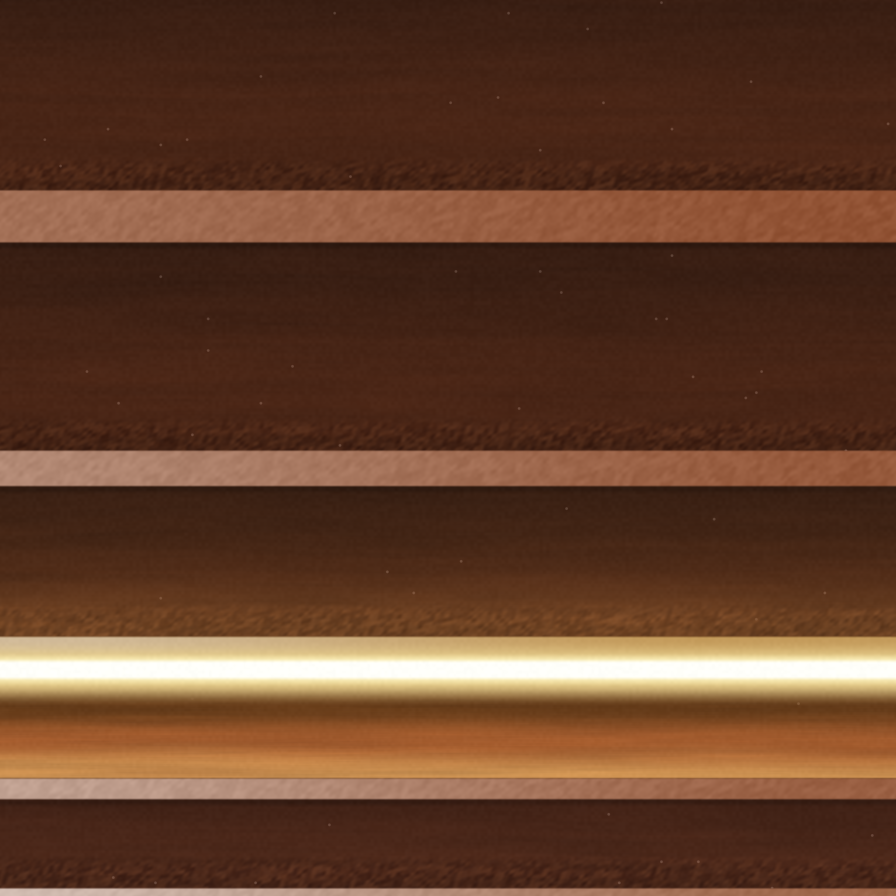
Reproduce this texture procedurally as a WebGL 2 fragment shader.

```glsl
#version 300 es
precision highp float;
uniform vec2 u_resolution;
out vec4 fragColor;

float hash(vec2 p) {
  p = fract(p * vec2(0.1031, 0.1137));
  p += dot(p, p.yx + 33.33);
  return fract((p.x + p.y) * p.x * 17.0);
}

float noise(vec2 p) {
  vec2 i = floor(p), f = fract(p);
  f = f * f * (3.0 - 2.0 * f);
  return mix(mix(hash(i), hash(i + vec2(1, 0)), f.x),
             mix(hash(i + vec2(0, 1)), hash(i + vec2(1, 1)), f.x), f.y);
}

float fbm(vec2 p) {
  float sum = 0.0, amp = 0.5;
  for (int i = 0; i < 4; i++) {
    sum += amp * noise(p);
    p = p * 2.03 + 17.0;
    amp *= 0.5;
  }
  return sum;
}

// Soft-edged interval
float band(float v, float lo, float hi, float soft) {
  return smoothstep(lo - soft, lo + soft, v) * (1.0 - smoothstep(hi - soft, hi + soft, v));
}

// Dark board: shaded top, warmer foot, rough speckled lower rim
vec3 board(vec2 p, float top, float foot, vec3 shade, vec3 warm) {
  float s = clamp((p.y - top) / (foot - top), 0.0, 1.0);
  vec3 col = mix(shade, warm, smoothstep(0.0, 0.75, s));
  float rim = smoothstep(foot - 0.042, foot - 0.02, p.y);
  float rough = noise(p * vec2(190.0, 230.0) + p.yx * 60.0) - 0.5;
  col *= 1.0 - 0.1 * rim * smoothstep(foot - 0.025, foot, p.y);
  return col + vec3(0.11, 0.075, 0.045) * rough * rim;
}

// Lit edge: pale at the left, reddish brown at the right
vec3 lip(vec2 p, vec3 pale, vec3 tan_) {
  float grain = noise(p * vec2(150.0, 170.0) + p.yx * 50.0) - 0.5;
  return mix(pale, tan_, smoothstep(-0.1, 1.0, p.x)) + 0.055 * grain;
}

void main() {
  vec2 p = gl_FragCoord.xy / u_resolution;
  p.y = 1.0 - p.y; // depth measured down from the top
  float soft = max(0.0016, 0.8 / u_resolution.y);
  float y = p.y;

  // Boards
  vec3 shade = vec3(0.215, 0.115, 0.072), warm = vec3(0.285, 0.145, 0.085);
  vec3 col = board(p, -0.03, 0.2125, shade, warm);
  col = mix(col, board(p, 0.271, 0.503, shade, warm), step(0.24, y));
  vec3 lit = board(p, 0.543, 0.71, vec3(0.225, 0.125, 0.075), vec3(0.32, 0.175, 0.095));
  lit += vec3(0.13, 0.095, 0.045) * smoothstep(0.63, 0.71, y);
  col = mix(col, lit, step(0.52, y));
  col = mix(col, board(p, 0.88, 0.992, vec3(0.25, 0.13, 0.085), vec3(0.295, 0.155, 0.1)), step(0.88, y));

  // Long horizontal grain
  float grain = fbm(vec2(p.x * 3.0, y * 110.0 + 1.5 * noise(p * vec2(4.0, 9.0))));
  float streak = fbm(vec2(p.x * 9.0 + 40.0, y * 45.0));
  col *= 0.88 + 0.16 * grain + 0.11 * streak;

  // Orange shelf below the lamp, with a golden wavy foot
  vec3 shelf = mix(vec3(0.40, 0.235, 0.10), vec3(0.64, 0.36, 0.18), smoothstep(0.79, 0.825, y));
  float wave = y + 0.018 * (noise(vec2(p.x * 5.0, y * 60.0)) - 0.5);
  shelf = mix(shelf, vec3(0.80, 0.57, 0.32), smoothstep(0.828, 0.868, wave));
  shelf *= 0.91 + 0.18 * fbm(vec2(p.x * 6.0, y * 160.0));
  col = mix(col, shelf, band(y, 0.7105, 0.8685, soft));

  // Lamp: creamy halo fading into brown, then a white core
  vec3 halo = mix(vec3(0.82, 0.73, 0.60), vec3(0.77, 0.61, 0.36), smoothstep(0.0, 0.8, p.x));
  halo = mix(halo, vec3(0.90, 0.80, 0.54), smoothstep(0.714, 0.738, y));
  float glow = smoothstep(0.709, 0.7125, y) * (1.0 - smoothstep(0.761, 0.789, y));
  col = mix(col, halo, glow);
  float core = abs(y - 0.7475);
  col = mix(col, vec3(0.98, 0.93, 0.72), 1.0 - smoothstep(0.009, 0.019, core));
  col = mix(col, vec3(1.0, 1.0, 0.98), 1.0 - smoothstep(0.007, 0.0125, core));

  // Lit edges, each with a thin shadow beneath
  for (int i = 0; i < 4; i++) {
    vec2 span = i == 0 ? vec2(0.2125, 0.2705) : i == 1 ? vec2(0.503, 0.5425)
              : i == 2 ? vec2(0.869, 0.892) : vec2(0.9915, 1.02);
    float k = float(i) / 3.0;
    vec3 pale = mix(vec3(0.64, 0.44, 0.34), vec3(0.82, 0.74, 0.70), k);
    vec3 tan_ = mix(vec3(0.57, 0.325, 0.205), vec3(0.62, 0.40, 0.29), k);
    col *= 1.0 - 0.22 * band(y, span.y, span.y + 0.006, 0.004);
    col = mix(col, lip(p, pale, tan_), band(y, span.x, span.y, soft));
  }

  // Sparse dust flecks and fine texture
  vec2 cell = floor(p * 170.0);
  float dust = step(0.996, hash(cell + 5.0));
  float fleck = 1.0 - smoothstep(0.1, 0.4, length(fract(p * 170.0) - 0.5));
  float dim = 1.0 - smoothstep(0.3, 0.6, col.r);
  col += 0.14 * dust * fleck * dim;
  col += 0.018 * (noise(p * 260.0) - 0.5);

  fragColor = vec4(clamp(col, 0.0, 1.0), 1.0);
}
```
